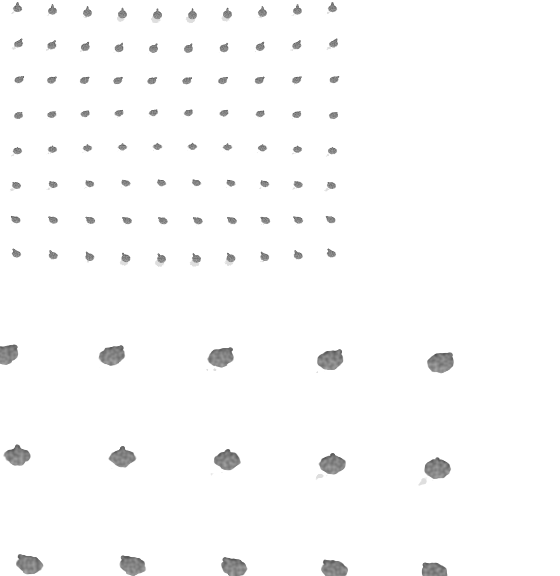
Top, the full canvas; bottom, a detail of the centre.
Give the GLSL for this pattern, as a Shadertoy shader.

```glsl
// Ten by eight grid of small grey stemmed pebbles, swaying by column and turning by row
const float PI = 3.14159265;
const vec2 GRID = vec2(10.0, 8.0);
const float CELL = 48.0;                // design units per cell, eight cells fill the height
const float BASELINE = 13.5;            // resting depth of a pebble below its cell top
const vec3 PAPER = vec3(1.0);
const vec3 STONE = vec3(0.51);
const vec3 SHADOW = vec3(0.87);

vec2 hashGradient(vec2 cell) {
    float angle = 2.0 * PI * fract(sin(dot(cell, vec2(127.1, 311.7))) * 43758.5);
    return vec2(cos(angle), sin(angle));
}

float gradientNoise(vec2 p) {
    vec2 i = floor(p), f = fract(p);
    vec2 u = f * f * f * (f * (f * 6.0 - 15.0) + 10.0);
    vec2 e = vec2(1.0, 0.0);
    float low = mix(dot(hashGradient(i), f), dot(hashGradient(i + e.xy), f - e.xy), u.x);
    float high = mix(dot(hashGradient(i + e.yx), f - e.yx), dot(hashGradient(i + e.xx), f - e.xx), u.x);
    return mix(low, high, u.y);
}

vec2 rotate(vec2 p, float angle) {
    float c = cos(angle), s = sin(angle);
    return vec2(c * p.x + s * p.y, c * p.y - s * p.x);
}

float ellipseDistance(vec2 p, vec2 radii) {
    return (length(p / radii) - 1.0) * min(radii.x, radii.y);
}

// Capsule from the origin to tip, narrowing along its length
float taperedStem(vec2 p, vec2 tip, float rootRadius, float tipRadius) {
    float h = clamp(dot(p, tip) / dot(tip, tip), 0.0, 1.0);
    return length(p - tip * h) - mix(rootRadius, tipRadius, h);
}

float coverage(float d, float pixel) {
    return 1.0 - smoothstep(-0.6 * pixel, 0.6 * pixel, d);
}

// Displacement of the pebble as it leans away from its stem
vec2 swayOffset(float turn, float sway) {
    return -vec2(sin(turn) * (10.0 * sway - 2.0),
                 cos(turn) * (7.5 * sway - 1.5) + 1.5 * sway);
}

float pebbleDistance(vec2 p, float turn, float sway) {
    float c = cos(turn), s = sin(turn);
    vec2 tip = vec2(6.0 * s, 4.0 + 2.0 * c + 2.0 * c * c);
    float rootRadius = mix(4.6, 1.8, sway * max(c, 0.0));
    vec2 radii = vec2(6.0, 4.5 + 1.1 * c * sway);
    float body = ellipseDistance(rotate(p, 0.25 * s), radii);
    return min(body, taperedStem(p, tip, rootRadius, 1.2));
}

// Broad shadow under the upright rows, small flecks near the side columns
float shadowDistance(vec2 p, float turn, float sway) {
    float broad = smoothstep(0.6, 0.9, cos(turn + PI / 8.0)) * smoothstep(0.45, 1.0, sway);
    float fleck = max(sin(2.0 * turn + 0.6), 0.0) * (1.0 - sway);
    float broadD = ellipseDistance(p - vec2(-2.5, -5.5), vec2(6.2, 5.0) * broad + 0.01);
    float fleckD = ellipseDistance(rotate(p - vec2(-6.0, -5.5), 0.5), vec2(3.6, 2.0) * fleck + 0.01);
    return min(broadD, fleckD);
}

vec3 stoneColor(vec2 p, float d, vec2 seed) {
    float grain = gradientNoise(p * 0.55 + seed * 17.3);
    float lowerLight = 0.06 * smoothstep(1.0, -5.0, p.y);
    float upperRim = 0.10 * smoothstep(-1.8, -0.3, d) * smoothstep(0.0, 3.0, p.y);
    return STONE + 0.16 * grain + lowerLight - upperRim;
}

void mainImage(out vec4 fragColor, in vec2 fragCoord) {
    float scale = GRID.y * CELL / iResolution.y;
    vec2 position = vec2(fragCoord.x, iResolution.y - fragCoord.y) * scale;
    vec2 id = floor(position / CELL);
    vec2 local = mod(position, CELL) - vec2(0.5 * CELL, BASELINE);

    // Column sets the sway, row sets the turn
    float sway = sin(PI * id.x / (GRID.x - 1.0));
    float turn = 2.0 * PI * id.y / GRID.y;
    vec2 p = vec2(local.x, -local.y) - swayOffset(turn, sway);

    // Rough outlines
    float roughness = gradientNoise(p * 0.45 + id * 9.7);
    float pebble = pebbleDistance(p, turn, sway) + 0.5 * roughness;
    float shadow = shadowDistance(p, turn, sway) + 1.4 * roughness;

    // Shadow below stone, only inside the grid
    float insideGrid = 1.0 - step(GRID.x, id.x);
    vec3 color = mix(PAPER, SHADOW, coverage(shadow, scale) * insideGrid);
    color = mix(color, stoneColor(p, pebble, id), coverage(pebble, scale) * insideGrid);
    fragColor = vec4(color, 1.0);
}
```
